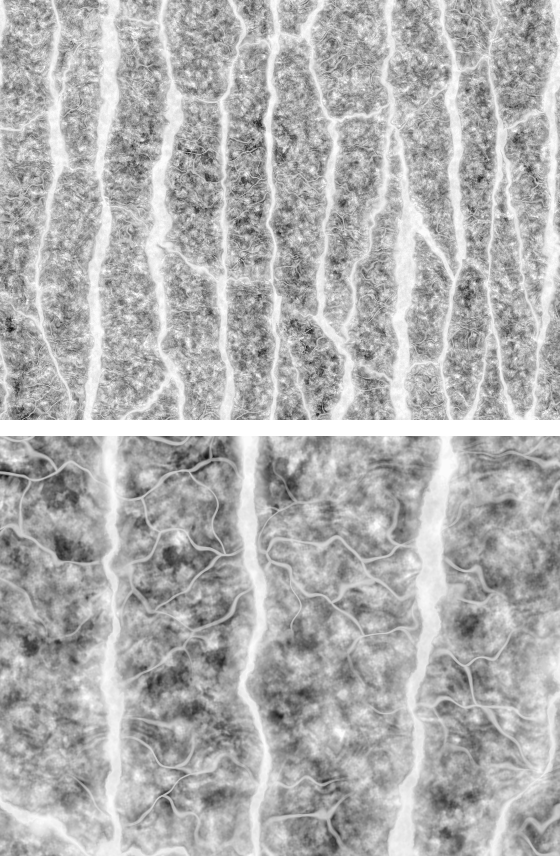
Top: the whole. Bottom: its middle third, enlarged.
Reproduce this texture procedurally as a WebGL 1 fragment shader.

```glsl
precision highp float;
// Pale grey tree bark: long upright plates split by ragged white fissures.
// Stretched cellular noise gives plates and fissures, a finer one the flake
// cracks; layered noise adds relief, fibres, grain and dark pits.

uniform vec2 u_resolution;

#define PLATE_SCALE vec2(7.6, 2.3)     // plates per canvas height
#define FLAKE_SCALE vec2(15.0, 22.0)   // flakes per canvas height
#define FISSURE_WIDTHS vec3(0.0012, 0.0030, 0.0115) // level, upright, random extra
#define CRACK_WIDTHS vec3(0.0009, 0.0002, 0.0008)
#define PLATE_TONE 0.655
#define SHOULDER_TONE 0.80
#define FISSURE_TONE 0.94
#define GRAIN 0.62
#define RELIEF 0.50
#define PIT_DEPTH 0.27

vec2 hash2(vec2 p) {
  vec3 h = fract(p.xyx * vec3(0.1031, 0.1030, 0.0973));
  h += dot(h, h.yzx + 33.33);
  return fract((h.xx + h.yz) * h.zy);
}

// Value noise from -0.5 to 0.5
float noise(vec2 p) {
  vec2 i = floor(p), f = fract(p);
  f = f * f * (3.0 - 2.0 * f);
  float low = mix(hash2(i).x, hash2(i + vec2(1.0, 0.0)).x, f.x);
  float high = mix(hash2(i + vec2(0.0, 1.0)).x, hash2(i + 1.0).x, f.x);
  return mix(low, high, f.y) - 0.5;
}

float layers(vec2 p) {
  float sum = 0.0, amp = 0.5;
  for (int k = 0; k < 4; k++) {
    sum += amp * noise(p);
    p = mat2(1.98, 0.42, -0.42, 1.98) * p + 17.3;
    amp *= 0.7;
  }
  return sum;
}

vec2 site(vec2 cell, vec2 jitter) {
  return 0.5 + jitter * (hash2(cell) - 0.5);
}

// Signed distance, in canvas heights, to cell borders of varied width
float borders(vec2 p, vec2 scale, vec2 jitter, vec3 widths) {
  vec2 q = p * scale, cell = floor(q), f = fract(q);
  vec2 nearest = vec2(0.0), a = vec2(8.0);
  for (int y = -1; y <= 1; y++) {
    for (int x = -1; x <= 1; x++) {
      vec2 o = vec2(float(x), float(y));
      vec2 b = o + site(cell + o, jitter) - f;
      if (dot(b, b) < dot(a, a)) { a = b; nearest = o; }
    }
  }
  float gap = 1.0;
  for (int y = -2; y <= 2; y++) {
    for (int x = -2; x <= 2; x++) {
      vec2 o = nearest + vec2(float(x), float(y));
      vec2 b = o + site(cell + o, jitter) - f;
      if (dot(b - a, b - a) > 0.00001) {
        vec2 n = normalize(b - a);
        vec2 slope = n * scale;
        float upright = smoothstep(0.6, 0.98, abs(slope.x) / length(slope));
        float chance = hash2(2.0 * cell + nearest + o + 5.0).y;
        float width = mix(widths.x, widths.y + widths.z * chance * chance, upright);
        gap = min(gap, dot(0.5 * (a + b), n) / length(slope) - width);
      }
    }
  }
  return gap;
}

float height(vec2 p) {
  return layers(p * vec2(26.0, 38.0));
}

void main() {
  vec2 p = gl_FragCoord.xy / u_resolution.y;
  float soft = 0.7 / u_resolution.y;

  // Wandering, jagged domain for the fissures
  vec2 bend = vec2(noise(p * vec2(4.0, 2.6)), noise(p * 4.0 + 31.0));
  vec2 jag = vec2(noise(p * vec2(14.0, 17.0) + 7.0), noise(p * 24.0 + 53.0));
  vec2 chip = vec2(noise(p * 62.0 + 11.0), noise(p * 80.0 + 71.0));
  vec2 plateAt = p + bend * vec2(0.085, 0.10) + jag * vec2(0.026, 0.04) + chip * 0.009;
  vec2 flakeAt = p + bend * 0.05 + jag * 0.035 + chip * 0.013;

  float grain = layers(p * vec2(78.0, 74.0) + 90.0);
  float patches = layers(p * vec2(5.0, 3.2) + 40.0);
  float fibres = noise(p * vec2(150.0, 14.0) + jag) + noise(p * vec2(70.0, 8.0) + 23.0);
  float gap = borders(plateAt, PLATE_SCALE, vec2(0.42, 0.95), FISSURE_WIDTHS);
  gap += 0.009 * grain + 0.007 * noise(p * vec2(9.0, 7.0) + 200.0);
  float crack = borders(flakeAt, FLAKE_SCALE, vec2(0.92), CRACK_WIDTHS) + 0.002 * grain;

  // Plate surface lit from above
  float relief = height(flakeAt) - height(flakeAt + vec2(0.002, 0.005));
  float tone = PLATE_TONE - 0.10 * patches + GRAIN * grain + RELIEF * relief;
  tone += 0.035 * fibres;

  // Dark pits gathered in patches
  float pits = smoothstep(0.0, 0.24, layers(p * vec2(50.0, 42.0) + 150.0));
  tone -= PIT_DEPTH * pits * smoothstep(0.02, 0.25, patches);

  // Broken pale flake cracks with a faint shadow
  float cover = smoothstep(-0.15, 0.3, noise(p * vec2(9.0, 11.0) + 64.0));
  tone -= 0.07 * cover * smoothstep(0.008, 0.002, crack);
  tone = mix(tone, 0.88, 0.75 * cover * smoothstep(soft + 0.0012, -soft, crack));

  // Pale fibrous shoulders, then the bright fissures
  float spread = 0.019 + 0.026 * noise(p * vec2(8.0, 3.0) + 12.0);
  float shoulder = smoothstep(spread + 0.004, 0.0, gap);
  float shoulderTone = SHOULDER_TONE + 0.42 * grain + 0.08 * fibres + 0.3 * relief;
  tone = mix(tone, shoulderTone, 0.78 * shoulder);
  float fissure = smoothstep(soft + 0.0012, -soft - 0.0016, gap);
  tone = mix(tone, FISSURE_TONE + 0.18 * grain + 0.03 * fibres, fissure);

  gl_FragColor = vec4(vec3(clamp(tone, 0.08, 0.985)), 1.0);
}
```
